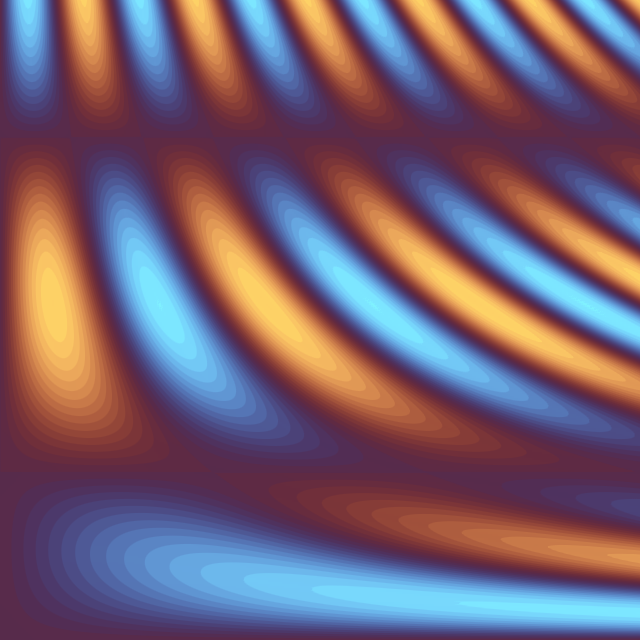
This background is drawn by a Shadertoy shader. Its source:

```glsl
#define SPAN 6.0    // extent of the plotted domain along each axis
#define BANDS 16.0  // tone steps between zero and a full crest

// Product of a hyperbolic wave and a vertical standing wave, in -1..1
float waveField(vec2 p) {
    return sin(p.x * p.y) * cos(p.y);
}

// Quantise into tone steps whose borders are about one pixel wide
float softBands(float value) {
    float v = value * BANDS;
    float width = clamp(fwidth(v), 0.001, 1.0);
    float base = floor(v);
    float edge = clamp((v - base - 1.0 + width) / width, 0.0, 1.0);
    return (base + edge + 0.5 * (1.0 - width)) / BANDS;
}

// Diverging ramp: amber at -1, dark plum at 0, cyan at +1
vec3 divergingRamp(float s) {
    vec3 plum      = vec3( 0.355, 0.165, 0.28);
    vec3 tilt      = vec3(-0.42,  0.045, 0.47);
    vec3 lift      = vec3( 0.72,  1.07,  0.86);
    vec3 tiltLimit = vec3( 0.17,  0.0,  -0.17);
    vec3 liftLimit = vec3(-0.33, -0.35, -0.44);
    return plum + s * (tilt + s * (lift + s * (tiltLimit + s * liftLimit)));
}

void mainImage(out vec4 fragColor, in vec2 fragCoord) {
    vec2 p = SPAN * fragCoord / iResolution.xy;
    float tone = softBands(waveField(p));
    fragColor = vec4(clamp(divergingRamp(tone), 0.0, 1.0), 1.0);
}
```
